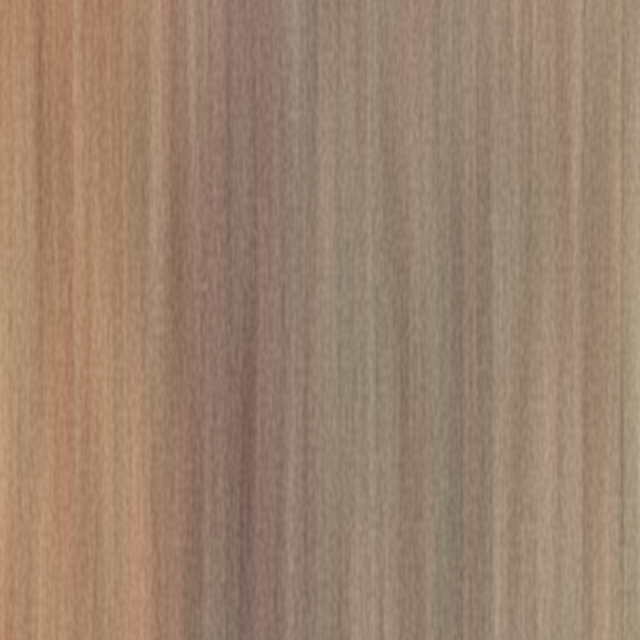
Give the GLSL for this texture, as a WebGL 1 fragment shader.

```glsl
precision highp float;
// Soft vertical wood grain: broad warm, mauve and grey-brown bands run up the
// canvas. Stretched gradient noise makes the streaks, loops add dark pores and
// pale veins, and fine noise gives the fibres and small bright flecks.

uniform vec2 u_resolution;

const vec3 WARM = vec3(0.665, 0.520, 0.405);
const vec3 MAUVE = vec3(0.565, 0.472, 0.428);
const vec3 GREY_BROWN = vec3(0.590, 0.515, 0.450);
const vec3 TAN = vec3(0.640, 0.556, 0.465);
const vec3 PALE = vec3(0.735, 0.635, 0.520);
const vec3 PORE = vec3(0.440, 0.385, 0.350);

const float BROAD_CONTRAST = 0.085;
const float STREAK_CONTRAST = 0.085;
const float THREAD_CONTRAST = 0.055;
const float FIBRE_CONTRAST = 0.055;
const float HUE_DRIFT = 0.060;
const float FLECK_OPACITY = 0.30;
const int PORE_COUNT = 15;
const int VEIN_COUNT = 11;

float hash(float n) {
  n = fract(n * 0.1031);
  n *= n + 33.33;
  return fract(n * (n + n));
}

vec2 gradient(vec2 cell) {
  vec3 p = fract(vec3(cell.xyx) * vec3(0.1031, 0.1030, 0.0973));
  p += dot(p, p.yzx + 33.33);
  float angle = 6.28319 * fract((p.x + p.y) * p.z);
  return vec2(cos(angle), sin(angle));
}

float noise(vec2 p) {
  vec2 i = floor(p);
  vec2 f = p - i;
  vec2 u = f * f * f * (f * (f * 6.0 - 15.0) + 10.0);
  vec2 e = vec2(1.0, 0.0);
  float low = mix(dot(gradient(i), f), dot(gradient(i + e.xy), f - e.xy), u.x);
  float high = mix(dot(gradient(i + e.yx), f - e.yx), dot(gradient(i + e.xx), f - e.xx), u.x);
  return mix(low, high, u.y);
}

// Soft line profile: 1 on the line, fading over its width.
float ridge(float offset, float width) {
  float t = offset / width;
  return exp(-t * t);
}

// Broad colour bands from left to right.
vec3 bandColour(vec2 p) {
  float x = p.x + 0.07 * noise(p * vec2(5.0, 1.3) + 3.7);
  vec3 colour = mix(WARM, MAUVE, smoothstep(0.19, 0.35, x));
  colour = mix(colour, GREY_BROWN, smoothstep(0.36, 0.56, x));
  return mix(colour, TAN, smoothstep(0.68, 0.98, x));
}

void main() {
  vec2 p = gl_FragCoord.xy / u_resolution;
  vec2 grain = p + vec2(0.004 * noise(p * vec2(3.0, 1.5) + 21.0), 0.0);
  vec3 colour = bandColour(grain);

  // Streaks from broad to thread-like, plus a slow red to olive drift.
  float tone = BROAD_CONTRAST * noise(grain * vec2(13.0, 0.8) + 11.3);
  tone += STREAK_CONTRAST * noise(grain * vec2(38.0, 1.1) + 47.1);
  tone += THREAD_CONTRAST * noise(grain * vec2(105.0, 2.2) + 83.9);
  colour += tone * vec3(1.05, 1.0, 0.92);
  float drift = noise(grain * vec2(17.0, 1.6) + 61.7);
  colour += HUE_DRIFT * drift * vec3(0.5, -0.35, -0.2);

  // Pale veins that swell and fade along their length.
  for (int i = 0; i < VEIN_COUNT; i++) {
    float id = float(i);
    float center = (id + 0.15 + 0.7 * hash(id + 5.3)) / float(VEIN_COUNT);
    float width = mix(0.004, 0.012, hash(id + 31.7));
    float fade = 0.65 + 0.9 * noise(vec2(id * 7.31, p.y * 2.5));
    float opacity = mix(0.12, 0.48, hash(id + 71.9));
    colour = mix(colour, PALE, opacity * fade * ridge(grain.x - center, width));
  }

  // Dark pore lines, often in pairs, fainter in the warm band.
  float strength = mix(0.35, 1.0, smoothstep(0.25, 0.5, p.x));
  for (int i = 0; i < PORE_COUNT; i++) {
    float id = float(i);
    float offset = grain.x - (id + 0.1 + 0.8 * hash(id + 113.0)) / float(PORE_COUNT);
    float width = mix(0.0022, 0.0045, hash(id + 151.0));
    float gap = mix(0.012, 0.020, hash(id + 173.0));
    float pair = ridge(offset, width) + 0.7 * hash(id + 191.0) * ridge(offset - gap, width);
    float fade = 0.65 + 0.9 * noise(vec2(id * 5.17 + 40.0, p.y * 3.0));
    float opacity = mix(0.10, 0.45, hash(id + 211.0));
    colour = mix(colour, PORE, strength * opacity * fade * pair);
  }

  // Fine fibres and sparse bright flecks gathered in narrow lanes.
  float fibre = noise(p * vec2(150.0, 75.0) + 9.1);
  fibre += 0.6 * noise(p * vec2(190.0, 24.0) + 37.7);
  colour += FIBRE_CONTRAST * fibre;
  float lane = smoothstep(0.05, 0.4, noise(grain * vec2(30.0, 2.5) + 131.0));
  float fleck = smoothstep(0.15, 0.55, noise(p * vec2(130.0, 48.0) + 171.0));
  colour = mix(colour, PALE, FLECK_OPACITY * lane * fleck);

  gl_FragColor = vec4(clamp(colour, 0.0, 1.0), 1.0);
}
```
